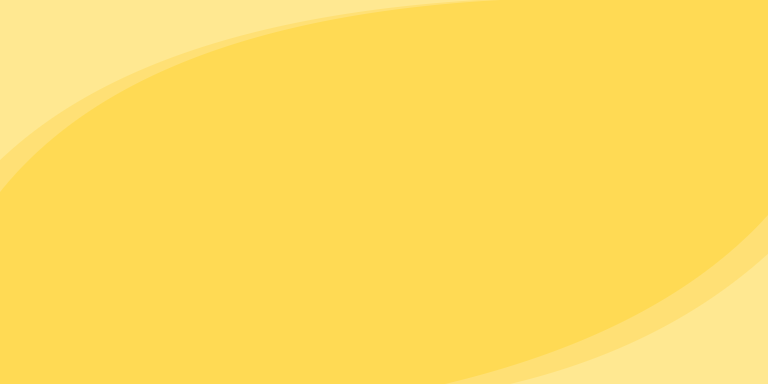
A WebGL 2 fragment shader for this background:

```glsl
#version 300 es
precision highp float;

uniform vec2 u_resolution;
out vec4 fragColor;

#define BASE_COLOR vec3(1.00, 0.855, 0.33)
#define RIM_COLOR  vec3(1.00, 0.88, 0.46)
#define PALE_COLOR vec3(1.00, 0.91, 0.57)

// Corner curves in canvas heights: reach along x and y, then the bend point
#define TOP_RIM     vec4(1.302, 0.500, 0.359, 0.052)
#define TOP_PALE    vec4(1.245, 0.417, 0.383, 0.052)
#define BOTTOM_RIM  vec4(0.841, 0.440, 0.276, 0.135)
#define BOTTOM_PALE vec4(0.672, 0.339, 0.268, 0.096)

// Coverage of the area between a corner and a quadratic Bezier curve
// running from (0, reach.y) through the pull of bend to (reach.x, 0).
float cornerSweep(vec2 fromCorner, vec4 curve, float pixel) {
    vec2 reach = curve.xy;
    vec2 bend = curve.zw;

    // Curve parameter at this horizontal offset
    float root = sqrt(bend.x * bend.x + (reach.x - 2.0 * bend.x) * fromCorner.x);
    float t = clamp(fromCorner.x / (bend.x + root), 0.0, 1.0);
    float s = 1.0 - t;

    // Vertical gap, turned into an approximate distance by the tangent
    float edge = s * s * reach.y + 2.0 * s * t * bend.y;
    vec2 tangent = s * (bend - vec2(0.0, reach.y)) + t * (vec2(reach.x, 0.0) - bend);
    float distanceInside = (edge - fromCorner.y) * tangent.x / length(tangent);
    return clamp(distanceInside / pixel + 0.5, 0.0, 1.0);
}

// Lays the rim and then the pale sweep over a colour
vec3 paintCorner(vec3 color, vec2 fromCorner, vec4 rim, vec4 pale, float pixel) {
    color = mix(color, RIM_COLOR, cornerSweep(fromCorner, rim, pixel));
    return mix(color, PALE_COLOR, cornerSweep(fromCorner, pale, pixel));
}

void main() {
    float pixel = 1.0 / u_resolution.y;
    vec2 position = gl_FragCoord.xy * pixel;
    float aspect = u_resolution.x * pixel;

    // Offsets from the upper left and lower right corners
    vec2 fromTopLeft = vec2(position.x, 1.0 - position.y);
    vec2 fromBottomRight = vec2(aspect - position.x, position.y);

    vec3 color = BASE_COLOR;
    color = paintCorner(color, fromTopLeft, TOP_RIM, TOP_PALE, pixel);
    color = paintCorner(color, fromBottomRight, BOTTOM_RIM, BOTTOM_PALE, pixel);
    fragColor = vec4(color, 1.0);
}
```
